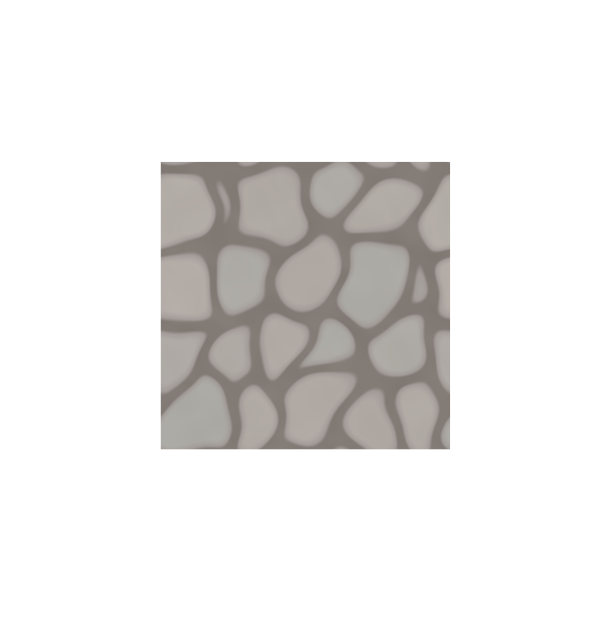
Reproduce this texture procedurally as a Shadertoy shader.

```glsl
// Draws a square panel of smooth, rounded grey cobbles in dark mortar on a white ground.

const vec3 WHITE = vec3(1.0);
const vec3 STONE = vec3(0.69, 0.67, 0.65);
const vec3 RIM = vec3(0.62, 0.59, 0.58);
const vec3 MORTAR = vec3(0.51, 0.48, 0.46);
const vec3 TINT = vec3(0.018, -0.008, -0.006); // warm to cool shift between stones

const vec2 PANEL_MIN = vec2(0.2636, 0.298);    // panel corners, canvas units
const vec2 PANEL_MAX = vec2(0.7378, 0.747);
const vec2 GRID = vec2(5.0, 4.0);              // stones across and up, both whole
const float JITTER = 0.72;
const float SIZE_SPREAD = 0.016;               // difference between big and small stones
const float LEAN = 0.3;                        // tilt of the long axis, radians
const float STRETCH = 0.78;                    // below one lengthens along that axis
const float HALF_GAP = 0.013;                  // half the mortar width, panel units
const float ROUNDING = 0.016;
const float SOFTNESS = 0.005;
const float RIM_WIDTH = 0.022;
const float WARP = 0.014;
const float TAU = 6.28319;

// Three random values for a grid cell, wrapping at the panel edges
vec3 cellHash(vec2 cell) {
    vec3 h = fract((mod(cell, GRID).xyx + 7.0) * vec3(0.1031, 0.1030, 0.0973));
    h += dot(h, h.yxz + 33.33);
    return fract((h.xxy + h.yxx) * h.zyx);
}

// Layered sines with whole frequencies, so they repeat over the panel
float waves(vec2 p) {
    p *= TAU;
    return 0.45 * sin(2.0 * p.x + 3.0 * p.y + 1.3 * sin(3.0 * p.x - p.y))
         + 0.35 * sin(5.0 * p.x - 2.0 * p.y + 1.5 * sin(4.0 * p.y + p.x))
         + 0.20 * sin(7.0 * p.y + 6.0 * p.x + 2.0 * sin(5.0 * p.x));
}

// Bends the outlines into beans and drops
vec2 warp(vec2 p) {
    vec2 a = TAU * p;
    return p + WARP * vec2(sin(3.0 * a.y + a.x + 0.8) + 0.5 * sin(5.0 * a.y - 2.0 * a.x),
                           sin(3.0 * a.x - a.y + 2.1) + 0.5 * sin(4.0 * a.x + 3.0 * a.y));
}

// Offset from p to a stone centre in the leaning, stretched space, and its weight
vec3 seed(vec2 cell, vec2 p) {
    vec3 h = cellHash(cell);
    vec2 centre = cell + 0.5 + JITTER * (h.xy - 0.5);
    centre.x += 0.5 * mod(cell.y, 2.0);
    vec2 d = centre / GRID - p;
    float c = cos(LEAN), s = sin(LEAN);
    d = vec2(c * d.x - s * d.y, STRETCH * (s * d.x + c * d.y));
    return vec3(d, SIZE_SPREAD * sqrt(h.z));
}

float power(vec3 s) {
    return dot(s.xy, s.xy) - s.z;
}

// Weighted cellular noise: rounded distance to the stone's border, and its cell
float cobble(vec2 p, out vec2 owner) {
    vec2 base = floor(p * GRID);
    vec3 nearest = vec3(0.0);
    float best = 1e3;
    for (int y = -2; y <= 2; y++)
    for (int x = -2; x <= 2; x++) {
        vec2 cell = base + vec2(x, y);
        vec3 s = seed(cell, p);
        if (power(s) < best) {
            best = power(s);
            nearest = s;
            owner = cell;
        }
    }
    // Smooth minimum over the borders with all neighbours
    float sum = 1e-6;
    for (int y = -2; y <= 2; y++)
    for (int x = -2; x <= 2; x++) {
        vec3 s = seed(base + vec2(x, y), p);
        float span = length(s.xy - nearest.xy);
        if (span > 1e-4) sum += exp(-(power(s) - best) / (2.0 * span * ROUNDING));
    }
    return -ROUNDING * log(sum);
}

vec3 cobbles(vec2 p) {
    vec2 owner = vec2(0.0);
    float inside = cobble(warp(p), owner) - HALF_GAP;
    vec3 h = cellHash(owner + vec2(2.0, 1.0));

    // Flat painted faces with a faint brushed shade and a darker rim
    vec3 face = STONE + TINT * (h.x - 0.5) + 0.02 * (h.y - 0.5);
    face += 0.008 * waves(p);
    face = mix(RIM, face, smoothstep(-SOFTNESS, RIM_WIDTH, inside));
    vec3 mortar = MORTAR + 0.014 * waves(p.yx + 0.37);
    return mix(mortar, face, smoothstep(-SOFTNESS, SOFTNESS, inside));
}

void mainImage(out vec4 fragColor, in vec2 fragCoord) {
    vec2 uv = fragCoord / iResolution.xy;
    vec2 p = (uv - PANEL_MIN) / (PANEL_MAX - PANEL_MIN);

    // Panel coverage, smoothed over one pixel
    vec2 edge = min(uv - PANEL_MIN, PANEL_MAX - uv) * iResolution.xy;
    vec2 cover = clamp(edge + 0.5, 0.0, 1.0);
    fragColor = vec4(mix(WHITE, cobbles(p), cover.x * cover.y), 1.0);
}
```
